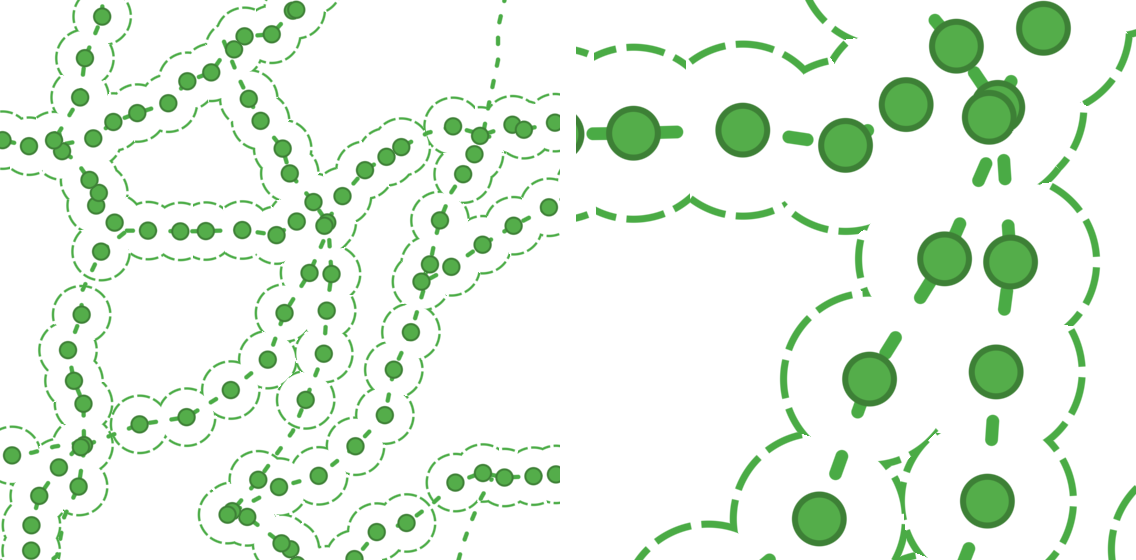
Left: the whole. Right: its middle third, enlarged.
A Shadertoy shader for this pattern:

```glsl
// Network of dashed links with outlined green stops and merged dashed halos.
#define CELL 0.34          // spacing of the junctions
#define STOPS 7.0          // stops along one link
#define KEEP 0.87          // share of stops kept
#define JITTER 0.024       // scatter of the stops
#define DOT 0.0163         // outer radius of a stop
#define RIM 0.0036         // width of its dark rim
#define HALO 0.0512        // radius of the halo
#define HALO_WIDTH 0.0021  // half width of the halo line
#define HALO_DASHES 11.0   // dashes around one halo
#define LINK_PERIOD 0.039  // dash spacing along links
#define LINK_WIDTH 0.0038  // half width of a link
#define SEED 4.0

const float PI = 3.14159265;
const vec3 PAPER = vec3(1.0);
const vec3 LEAF = vec3(0.33, 0.68, 0.29);
const vec3 RIM_GREEN = vec3(0.24, 0.50, 0.21);
const vec3 LINE_GREEN = vec3(0.29, 0.67, 0.27);

float hash(vec2 p) {
    return fract(sin(dot(p, vec2(127.1, 311.7)) + SEED) * 43758.5453);
}

// Jittered junction of a grid cell
vec2 junction(vec2 cell) {
    return (cell + 0.2 + 0.6 * vec2(hash(cell), hash(cell + 57.3))) * CELL;
}

// Position of stop i on a gently bent link from a to b
vec2 stopAt(vec2 a, vec2 b, float i, float id) {
    float t = i / STOPS;
    vec2 dir = b - a;
    float bend = 0.4 * (hash(vec2(id, 3.7)) - 0.5) * sin(PI * t);
    vec2 scatter = vec2(hash(vec2(id, i + 11.0)), hash(vec2(id, i + 31.0))) - 0.5;
    return a + dir * t + vec2(-dir.y, dir.x) * bend + JITTER * scatter;
}

// Coverage of a shape from its signed distance
float cover(float d, float soft) {
    return 1.0 - smoothstep(-soft, soft, d);
}

void mainImage(out vec4 fragColor, in vec2 fragCoord) {
    vec2 p = fragCoord / iResolution.y;
    float soft = 0.9 / iResolution.y;
    vec2 home = floor(p / CELL);

    float linkDist = 1.0;
    float nearest = 1.0;
    vec2 toNearest = vec2(1.0, 0.0);
    vec3 dotColor = PAPER;
    float dotAlpha = 0.0;

    // Two links leave each of the nine cells around the pixel
    for (int k = 0; k < 18; k++) {
        int n = k / 2;
        vec2 cell = home + vec2(float(n % 3 - 1), float(n / 3 - 1));
        bool upward = k % 2 == 0;
        float id = 100.0 * hash(cell + (upward ? 19.0 : 43.0));
        float kind = hash(vec2(id, 1.3));
        if (kind < 0.15) continue;
        float keep = kind < 0.28 ? 0.0 : KEEP;

        float slant = step(0.7, hash(vec2(id, 7.9)));
        vec2 stride = upward ? vec2(0.0, 1.0) : vec2(1.0, slant);
        vec2 a = junction(cell);
        vec2 b = junction(cell + stride);
        vec2 q = stopAt(a, b, 0.0, id);
        float travelled = 0.0;

        for (float i = 0.0; i < STOPS; i++) {
            // Dashed link to the next stop
            vec2 next = stopAt(a, b, i + 1.0, id);
            vec2 seg = next - q;
            vec2 rel = p - q;
            float len = length(seg);
            float h = clamp(dot(rel, seg) / dot(seg, seg), 0.0, 1.0);
            float along = (fract((travelled + h * len) / LINK_PERIOD) - 0.5) * LINK_PERIOD;
            float gap = max(abs(along) - 0.0055, 0.0);
            linkDist = min(linkDist, length(vec2(gap, length(rel - seg * h))) - LINK_WIDTH);

            // Stop: rimmed disc, later ones lie on top
            if (hash(vec2(id, i + 71.0)) < keep) {
                float d = length(rel);
                if (d < nearest) {
                    nearest = d;
                    toNearest = rel;
                }
                float disc = cover(d - DOT, soft);
                vec3 tint = mix(RIM_GREEN, LEAF, cover(d - DOT + RIM, soft));
                dotColor = mix(dotColor, tint, dotAlpha > 0.0 ? disc : step(0.001, disc));
                dotAlpha = max(dotAlpha, disc);
            }
            travelled += len;
            q = next;
        }
    }

    // Outline of the merged halos, dashed by angle
    float turn = fract(atan(toNearest.y, toNearest.x) * HALO_DASHES / (2.0 * PI));
    float arc = abs(turn - 0.5) * 2.0 * PI * HALO / HALO_DASHES;
    float haloLine = cover(abs(nearest - HALO) - HALO_WIDTH, soft) * cover(arc - 0.0115, soft);

    vec3 color = mix(PAPER, LINE_GREEN, max(haloLine, cover(linkDist, soft)));
    color = mix(color, dotColor, dotAlpha);
    fragColor = vec4(color, 1.0);
}
```
